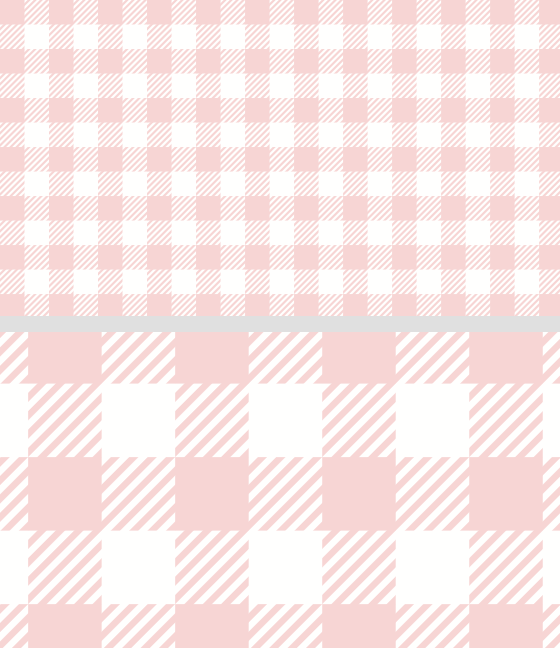
Top: the whole. Bottom: its middle third, enlarged.
This pattern is drawn by a Shadertoy shader. Its source:

```glsl
#define PERIOD 0.1551          // one check repeat, in canvas heights
#define STRIPES 8.0            // diagonal stripes per repeat
#define STRIPE_FILL 0.5        // inked share of each stripe
#define STRIPE_PHASE 0.25
#define PINK vec3(0.968, 0.836, 0.832)
#define WHITE vec3(1.0, 1.0, 0.995)

// Coverage of a repeating band centred on whole numbers; all in repeat units
float band(float coord, float fill, float pixel) {
    float inside = 0.5 * fill - abs(fract(coord + 0.5) - 0.5);
    return clamp(inside / pixel + 0.5, 0.0, 1.0);
}

void mainImage(out vec4 fragColor, in vec2 fragCoord) {
    // Repeats are counted from the upper left corner
    vec2 fromTopLeft = vec2(fragCoord.x, iResolution.y - fragCoord.y);
    vec2 cell = fromTopLeft / (iResolution.y * PERIOD);
    float pixel = 1.0 / (iResolution.y * PERIOD);

    // Crossing warp and weft bands
    float warp = band(cell.x - 0.25, 0.5, pixel);
    float weft = band(cell.y - 0.25, 0.5, pixel);

    // Twill stripes rising to the right
    float diagonal = (cell.x + cell.y) * STRIPES + STRIPE_PHASE;
    float twill = band(diagonal, STRIPE_FILL, pixel * STRIPES * sqrt(2.0));

    // Solid where both bands meet, striped where only one passes
    float both = warp * weft;
    float either = warp + weft - both;
    float ink = mix(both, either, twill);

    fragColor = vec4(mix(WHITE, PINK, ink), 1.0);
}
```
